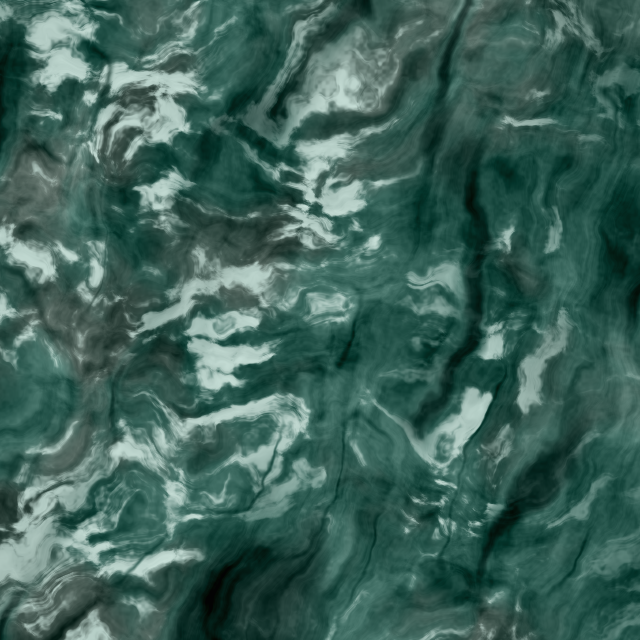
Give the GLSL for this texture, as a WebGL 1 fragment shader.

```glsl
precision highp float;
// Polished green schist: leaning dark shear veins part the rock into blocks
// with crumpled, silvery mica. Warped value noise gives the veins, the fibres
// along them, the wrinkled relief and the clustered glints.

uniform vec2 u_resolution;

#define LEAN 0.34
#define VEIN_SCALE vec2(6.0, 1.4)
#define CRACK_SCALE vec2(9.0, 4.5)
#define FIBRE_SCALE vec2(58.0, 9.0)
#define WRINKLE_SCALE vec2(17.0, 29.0)
#define PATCH_SCALE 6.5
#define WARP 0.17
#define BASE_TONE 0.29
#define GLINT_START 1.05
#define GLINT_FULL 1.36
#define DEEP_GREEN vec3(0.07, 0.20, 0.175)
#define SILVER vec3(0.66, 0.76, 0.73)

float hash(vec2 cell) {
  vec3 h = fract(vec3(cell.xyx) * 0.1031);
  h += dot(h, h.yzx + 33.33);
  return fract((h.x + h.y) * h.z);
}

float noise(vec2 p) {
  vec2 cell = floor(p);
  vec2 f = fract(p);
  f = f * f * f * (f * (f * 6.0 - 15.0) + 10.0);
  float low = mix(hash(cell), hash(cell + vec2(1.0, 0.0)), f.x);
  float high = mix(hash(cell + vec2(0.0, 1.0)), hash(cell + 1.0), f.x);
  return mix(low, high, f.y);
}

float fbm(vec2 p) {
  float sum = 0.0;
  float weight = 0.516;
  for (int i = 0; i < 5; i++) {
    sum += weight * noise(p);
    p = mat2(0.96, 0.28, -0.28, 0.96) * p * 2.03 + 19.7;
    weight *= 0.5;
  }
  return sum;
}

// Distance in noise value from its middle contour: zero along winding lines
float contour(vec2 p) {
  return abs(noise(p) - 0.5);
}

void main() {
  vec2 p = gl_FragCoord.xy / u_resolution + 3.0;
  float rightSide = smoothstep(3.68, 3.98, p.x);

  // Folded coordinates, across and along the lean of the veins
  vec2 fold = vec2(fbm(p * 4.0), fbm(p * 4.0 + 47.0)) - 0.5;
  vec2 q = p + WARP * fold;
  vec2 lean = vec2(q.x - LEAN * q.y, q.y + LEAN * q.x);

  // Broad sheared bands with a narrow dark vein inside
  float vein = contour(lean * VEIN_SCALE + 5.3);
  float opening = smoothstep(0.28, 0.62, noise(p * 5.0 + 11.0));
  float band = 1.0 - smoothstep(0.03, 0.15, vein);
  band = max(band * (0.4 + 0.6 * opening), 0.85 * rightSide);
  float gap = (1.0 - smoothstep(0.008, 0.055, vein)) * opening;

  // Thin cracks that bend around the blocks
  float crack = 1.0 - smoothstep(0.0, 0.045, contour(lean * CRACK_SCALE + 31.0));
  crack *= smoothstep(0.45, 0.7, noise(p * 8.0 + 71.0));

  // Fibres in the bands, crumpled relief in the blocks
  float fibre = fbm(lean * FIBRE_SCALE) - 0.5;
  vec2 wrinkled = (q + 0.03 * fold.yx) * WRINKLE_SCALE + 2.5 * fold;
  float wrinkle = fbm(wrinkled);
  float relief = wrinkle - fbm(wrinkled + vec2(0.22, -0.35));
  float grain = mix(wrinkle - 0.5 + 0.6 * relief, fibre, 0.25 + 0.6 * band);
  float mottle = fbm(q * 9.0 + 83.0) - 0.5;
  float speck = noise(p * 170.0) - 0.5;

  // Stone tone: 0 is deep green, 1 is silver
  float tone = BASE_TONE + 0.72 * grain + 0.55 * mottle + 0.07 * speck;
  tone -= 0.07 * band + 0.25 * gap + 0.17 * crack;

  // Mica glints where bright patches and wrinkle crests meet
  float patches = fbm(q * PATCH_SCALE + 23.0);
  float facets = wrinkle + 0.4 * relief + 0.08 * speck;
  float glint = smoothstep(GLINT_START, GLINT_FULL, patches + facets);
  glint *= (1.0 - 0.85 * band) * (1.0 - 0.8 * crack);
  tone = mix(tone, 1.05 + 0.4 * relief, glint);

  // Tint between emerald shears and warm grey blocks
  vec3 color = mix(DEEP_GREEN, SILVER, tone);
  float warmth = smoothstep(0.36, 0.64, fbm(q * 5.0 + 59.0));
  warmth = mix(warmth, 0.35 * warmth, band);
  vec3 tint = mix(vec3(-0.05, 0.012, 0.0), vec3(0.035, -0.01, -0.012), warmth);
  color += tint * (1.0 - glint);
  color *= 1.0 - 0.3 * gap;

  gl_FragColor = vec4(clamp(color, 0.012, 1.0), 1.0);
}
```
